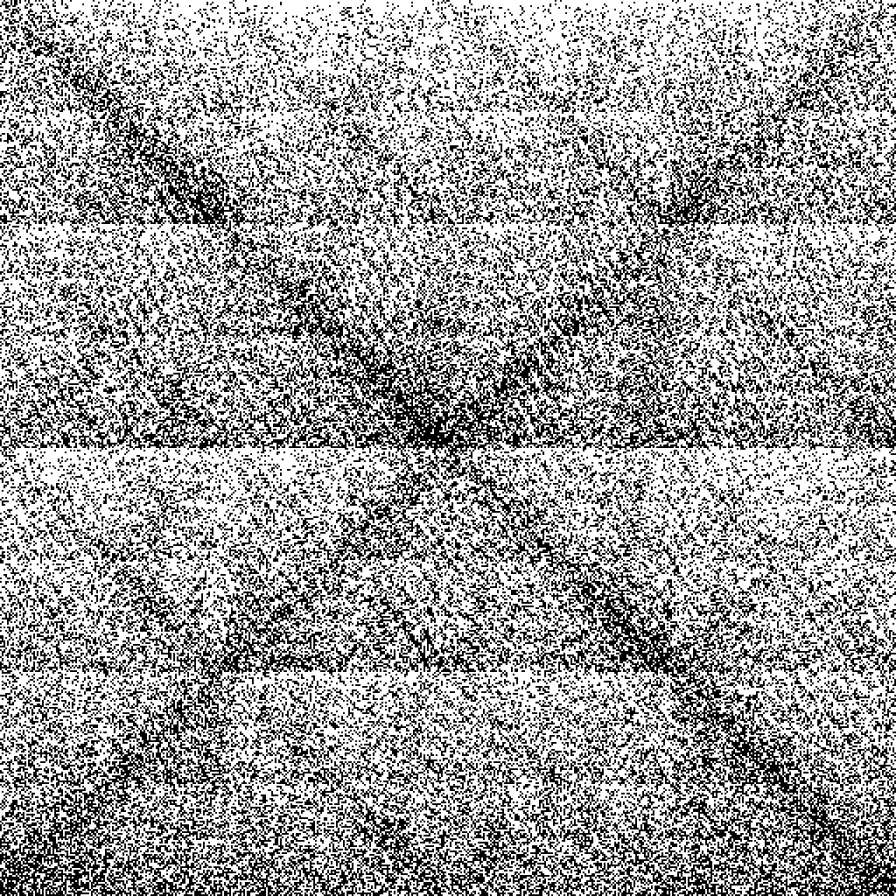
Reproduce this texture procedurally as a Shadertoy shader.

```glsl
// Black and white grain whose density follows nested dyadic steps and diagonal bands.
#define CELLS 512.0
#define TOP_TO_BOTTOM 0.13
#define STEP_STRENGTH 0.12
#define STEP_DECAY 0.75
#define STEP_LEVELS 6
#define BAND_STRENGTH 0.38
#define BAND_WIDTH 0.026
#define BAND_DECAY 0.75
#define BAND_LEVELS 4
#define BLOCK_STRENGTH 0.15

float hash(vec2 p) {
    return fract(sin(dot(p, vec2(12.9898, 78.233))) * 43758.5453);
}

// Soft ridge around every whole multiple of the period
float ridge(float x, float period, float width) {
    float away = abs(x - period * floor(x / period + 0.5));
    return exp(-away / width);
}

// Ink probability; v runs downwards from the top edge
float density(vec2 cell) {
    float u = (cell.x + 0.5) / CELLS;
    float v = 1.0 - (cell.y + 0.5) / CELLS;
    float ink = TOP_TO_BOTTOM * pow(v, 0.35);

    // Nested sawtooth steps that darken downwards
    float amount = STEP_STRENGTH;
    float tiles = 2.0;
    for (int i = 0; i < STEP_LEVELS; i++) {
        ink += amount * fract(v * tiles);
        amount *= STEP_DECAY;
        tiles *= 2.0;
    }

    // Exclusive-or blocks along both diagonals
    int column = int(cell.x);
    int row = int(CELLS - 1.0 - cell.y);
    float mixedBits = float(column ^ row) / (CELLS - 1.0);
    ink += BLOCK_STRENGTH * pow(abs(2.0 * mixedBits - 1.0), 3.0);

    // Crossing diagonals, finer and fainter at each level
    float period = 1.0;
    float width = BAND_WIDTH;
    float bands = 0.0;
    amount = BAND_STRENGTH;
    for (int i = 0; i < BAND_LEVELS; i++) {
        bands = max(bands, amount * ridge(u - v, period, width));
        bands = max(bands, amount * 0.65 * ridge(u + v, period, width));
        period *= 0.5;
        width *= 0.65;
        amount *= BAND_DECAY;
    }
    bands *= 0.7 + 0.6 * fract(v * 4.0);
    return mix(ink, 1.0, bands);
}

float grain(vec2 cell) {
    cell = clamp(cell, 0.0, CELLS - 1.0);
    return step(density(cell), hash(cell + 0.5));
}

void mainImage(out vec4 fragColor, in vec2 fragCoord) {
    vec2 p = fragCoord / iResolution.xy * CELLS - 0.5;
    vec2 pixel = CELLS / iResolution.xy;

    // Blend neighbouring cells over one pixel at their shared edge
    vec2 cell = floor(p + 0.001);
    vec2 w = clamp((p - cell - 0.5) / pixel + 0.5, 0.0, 1.0);
    float lower = mix(grain(cell), grain(cell + vec2(1.0, 0.0)), w.x);
    float upper = mix(grain(cell + vec2(0.0, 1.0)), grain(cell + 1.0), w.x);
    fragColor = vec4(vec3(mix(lower, upper, w.y)), 1.0);
}
```
